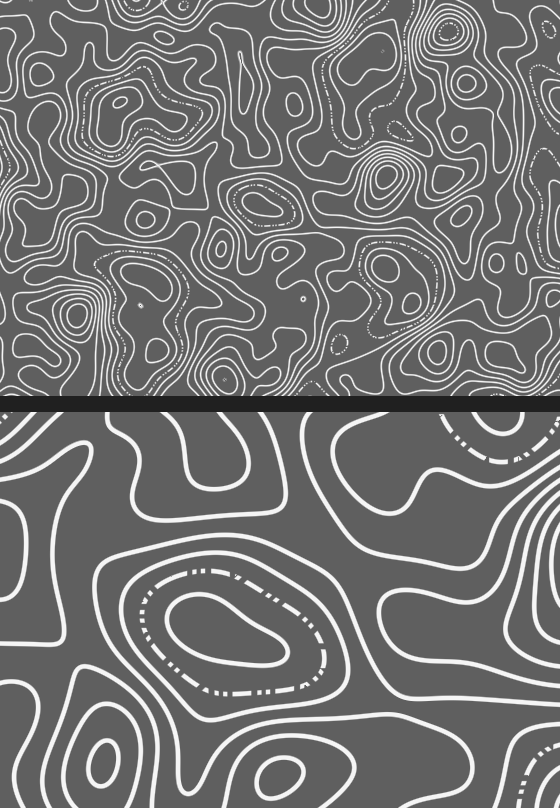
Top: the whole. Bottom: its middle third, enlarged.
Reproduce this pattern procedurally as a Shadertoy shader.

```glsl
const float TAU = 6.2831853;

float hash(float n) {
    return fract(sin(n * 12.9898) * 43758.547);
}

// Terrain from layered plane waves: xy = slope, z = height in contour steps
vec3 terrain(vec2 p) {
    vec3 sum = vec3(0.0);
    for (float i = 0.0; i < 40.0; i++) {
        float angle = i * 2.39996;
        vec2 wave = mix(12.0, 62.0, i / 39.0) * vec2(cos(angle), sin(angle));
        float amplitude = 54.0 * pow(length(wave), -1.5);
        float phase = dot(wave, p) + TAU * hash(i + 3.0);
        sum += amplitude * vec3(wave * cos(phase), sin(phase));
    }
    return sum;
}

// Antialiased coverage of a shape from its signed distance
float coverage(float dist) {
    return clamp(0.5 - dist * iResolution.y / 1.25, 0.0, 1.0);
}

// Dash and two dots, repeated along the nearest of eight compass directions
float dashDotDot(vec2 p, vec2 slope) {
    float heading = round(atan(slope.x, -slope.y) / TAU * 8.0) * TAU / 8.0;
    float period = 0.036;
    float s = fract(dot(p, vec2(cos(heading), sin(heading))) / period);
    float dash = abs(s - 0.25) - 0.22;
    float dots = abs(abs(s - 0.74) - 0.1) - 0.05;
    return coverage(min(dash, dots) * period);
}

void mainImage(out vec4 fragColor, in vec2 fragCoord) {
    vec2 p = fragCoord / iResolution.y;
    vec3 ground = terrain(p);

    // Contours of even width: height offset divided by steepness
    float level = round(ground.z);
    float dist = abs(ground.z - level) / max(length(ground.xy), 0.001);
    float line = coverage(dist - 0.00195);

    // Every eighth contour is broken
    if (abs(mod(level - 2.0, 8.0)) < 0.5) line *= dashDotDot(p, ground.xy);

    vec3 slate = vec3(0.373);
    vec3 chalk = vec3(0.96);
    fragColor = vec4(mix(slate, chalk, line), 1.0);
}
```
